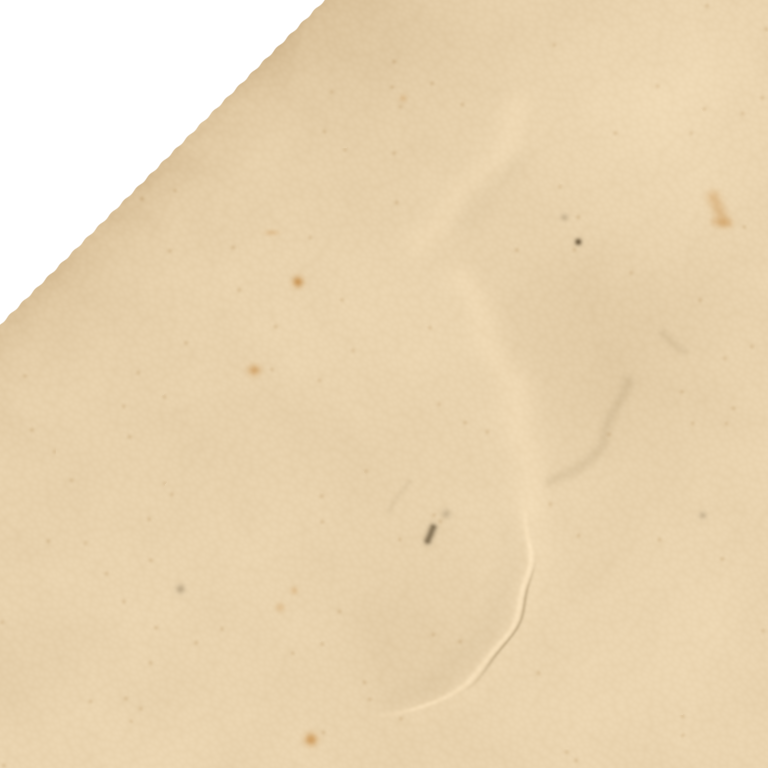
Write a WebGL 1 fragment shader that draws this texture.

```glsl
precision highp float;
// Aged cream paper with a diagonal cut corner, faint creases, fibres and foxing spots.
uniform vec2 u_resolution;

#define PAPER vec3(0.914, 0.827, 0.682)
#define EDGE_TINT vec3(0.075, 0.088, 0.098)
#define FOXING vec3(0.10, 0.20, 0.29)
#define INK vec3(0.42, 0.40, 0.36)
#define CUT_OFFSET 0.577
#define GRAIN_SCALE 105.0
#define GRAIN_DEPTH 0.020
#define MOTTLE_DEPTH 0.013
#define FLECK_DEPTH 0.055

vec2 hash2(vec2 p) {
  vec3 q = fract(p.xyx * vec3(0.1031, 0.1030, 0.0973));
  q += dot(q, q.yzx + 33.33);
  return fract((q.xx + q.yz) * q.zy);
}

// Distance to the nearest scattered point, with that cell's random value.
vec2 cellular(vec2 p) {
  vec2 cell = floor(p), best = vec2(9.0, 0.0);
  for (int j = -1; j <= 1; j++) {
    for (int i = -1; i <= 1; i++) {
      vec2 id = cell + vec2(float(i), float(j));
      vec2 rnd = hash2(id);
      float d = length(id + rnd - p);
      if (d < best.x) best = vec2(d, fract(rnd.x * 7.3 + rnd.y * 3.1));
    }
  }
  return best;
}

// Layered, warped sines, roughly -1 to 1.
float mottle(vec2 p) {
  float sum = 0.0, amp = 0.5;
  for (int i = 0; i < 5; i++) {
    p += 0.45 * sin(p.yx * 1.3 + float(i) * 1.7);
    sum += amp * sin(p.x) * sin(p.y + 0.6);
    p = mat2(1.5, 1.1, -1.1, 1.5) * p + 2.3;
    amp *= 0.65;
  }
  return sum;
}

float segment(vec2 p, vec2 a, vec2 b) {
  vec2 ab = b - a;
  return length(p - a - ab * clamp(dot(p - a, ab) / dot(ab, ab), 0.0, 1.0));
}

float soft(float d, float width) {
  return exp(-d * d / (width * width));
}

float blob(vec2 p, vec2 centre, vec2 radius) {
  vec2 q = (p - centre) / radius;
  return exp(-dot(q, q));
}

// Broad light and dark areas, plus the tanned cut edge.
vec3 paperTone(vec2 p, float cut) {
  float light = MOTTLE_DEPTH * mottle(p * 9.0) + 0.006 * mottle(p * 34.0 + 4.0);
  light -= 0.032 * blob(p, vec2(0.77, 0.57), vec2(0.13, 0.16));
  light -= 0.025 * blob(p, vec2(0.50, 0.94), vec2(0.16, 0.10));
  light -= 0.016 * blob(p, vec2(0.46, 0.40), vec2(0.13, 0.09));
  light -= 0.018 * blob(p, vec2(0.55, 0.16), vec2(0.10, 0.13));
  light -= 0.016 * blob(p, vec2(0.04, 0.14), vec2(0.15, 0.08));
  light += 0.014 * blob(p, vec2(0.85, 0.83), vec2(0.15, 0.12));
  float tan1 = 0.55 * exp(-max(cut, 0.0) * 11.0) + 0.35 * exp(-max(cut, 0.0) * 50.0);
  return PAPER + light * vec3(0.9, 1.0, 1.08) - EDGE_TINT * tan1 * (1.0 + 0.5 * mottle(p * 22.0));
}

// Raised arcs and folds; positive is lit, negative is shaded.
float creases(vec2 p) {
  vec2 q = p - vec2(0.469, 0.284);
  float ring = length(q) - 0.222 - 0.0025 * sin(p.y * 75.0);
  float angle = atan(q.y, q.x);
  float span = smoothstep(-1.6, -1.15, angle) * (1.0 - smoothstep(0.0, 0.35, angle));
  float shade = span * (0.050 * soft(ring + 0.002, 0.004) + 0.014 * soft(ring - 0.008, 0.018));
  float cracked = smoothstep(-1.0, -0.6, angle) * (1.0 - smoothstep(-0.3, 0.0, angle));
  shade -= 0.115 * cracked * soft(ring - 0.004, 0.0025);
  shade -= 0.016 * span * soft(ring + 0.025, 0.022);

  vec2 w = p + 0.004 * sin(p.yx * 60.0);
  float ridge = min(segment(w, vec2(0.605, 0.63), vec2(0.67, 0.49)),
                    segment(w, vec2(0.67, 0.49), vec2(0.695, 0.34)));
  shade += 0.026 * soft(ridge, 0.022);
  float upper = min(segment(w, vec2(0.675, 0.86), vec2(0.645, 0.785)),
                    segment(w, vec2(0.645, 0.785), vec2(0.55, 0.69)));
  shade += 0.020 * soft(upper, 0.020);
  shade -= 0.020 * soft(segment(w, vec2(0.67, 0.785), vec2(0.60, 0.71)), 0.018);
  float fold = min(segment(w, vec2(0.715, 0.37), vec2(0.785, 0.42)),
                   segment(w, vec2(0.785, 0.42), vec2(0.815, 0.50)));
  shade -= 0.045 * soft(fold, 0.008);
  shade -= 0.035 * soft(segment(w, vec2(0.865, 0.57), vec2(0.895, 0.542)), 0.006);
  shade -= 0.028 * soft(segment(w, vec2(0.51, 0.33), vec2(0.532, 0.375)), 0.004);
  return shade;
}

// The larger rust spots and dark specks.
vec3 stains(vec2 p) {
  float rust = blob(p, vec2(0.388, 0.633), vec2(0.007)) + blob(p, vec2(0.405, 0.037), vec2(0.008));
  rust += 0.75 * blob(p, vec2(0.331, 0.518), vec2(0.008, 0.007));
  rust += 0.5 * soft(segment(p, vec2(0.929, 0.743), vec2(0.942, 0.713)), 0.009);
  rust += 0.3 * soft(segment(p, vec2(0.931, 0.711), vec2(0.949, 0.709)), 0.006);
  rust += 0.35 * (blob(p, vec2(0.354, 0.697), vec2(0.009, 0.004)) + blob(p, vec2(0.525, 0.872), vec2(0.005)));
  rust += 0.35 * (blob(p, vec2(0.365, 0.209), vec2(0.006)) + blob(p, vec2(0.383, 0.231), vec2(0.005)));
  float dark = blob(p, vec2(0.753, 0.685), vec2(0.0045)) + 0.35 * blob(p, vec2(0.235, 0.233), vec2(0.006));
  dark += 0.85 * soft(segment(p, vec2(0.557, 0.296), vec2(0.564, 0.313)), 0.005);
  dark += 0.25 * (blob(p, vec2(0.581, 0.331), vec2(0.006)) + blob(p, vec2(0.735, 0.717), vec2(0.005)));
  dark += 0.25 * blob(p, vec2(0.915, 0.329), vec2(0.005));
  return FOXING * rust + INK * dark;
}

void main() {
  vec2 p = gl_FragCoord.xy / u_resolution;
  float cut = (p.x - p.y + CUT_OFFSET) * 0.7071;
  vec3 color = paperTone(p, cut) + creases(p) - stains(p);

  // Fine fibrous grain and sparse flecks.
  vec2 grainPos = mat2(0.8, 0.6, -0.6, 0.8) * p * GRAIN_SCALE * vec2(1.0, 1.25);
  color += GRAIN_DEPTH * (0.48 - cellular(grainPos).x) * vec3(0.85, 1.0, 1.2);
  vec2 fleck = cellular(p * 42.0 + 7.0);
  color -= FLECK_DEPTH * step(0.94, fleck.y) * soft(fleck.x, 0.14) * vec3(0.7, 0.9, 1.1);

  float aa = 0.9 / min(u_resolution.x, u_resolution.y);
  float inside = smoothstep(-aa, aa, cut + 0.0008 * sin((p.x + p.y) * 190.0));
  gl_FragColor = vec4(mix(vec3(1.0), color, inside), 1.0);
}
```
